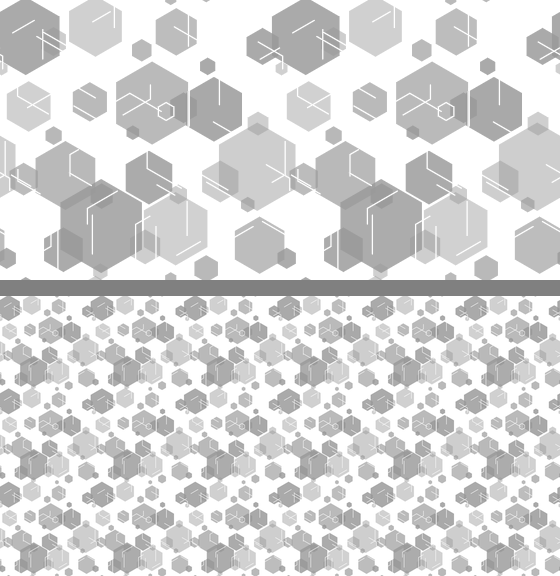
Top: one tile. Bottom: repeated 3 by 3.
Reproduce this pattern procedurally as a WebGL 2 fragment shader.

```glsl
#version 300 es
precision highp float;
// Scattered translucent grey hexagons crossed by fine white strokes, two tiles across and one down.

#define REPEATS vec2(2.0, 1.0)
#define HEXAGONS 33
#define STROKED 20               // the largest hexagons carry strokes
#define RADIUS_MAX 0.168
#define RADIUS_MIN 0.023
#define JITTER 0.07
#define TONES vec3(0.67, 0.81, 0.73)
#define INK 0.60                 // darkest grey that overlaps approach
#define STROKE_WIDTH 0.0046
#define ORIGIN vec2(0.37, 0.17)

uniform vec2 u_resolution;
out vec4 fragColor;

vec3 hash3(float n) {
    vec3 q = fract(n * vec3(0.1031, 0.3947, 0.7213));
    q += dot(q, q.yzx + 33.33);
    return fract((q.xxy + q.yzz) * q.zyx);
}

// Signed distance to the sides of a hexagon standing on a corner
float hexagon(vec2 p, float radius) {
    p = abs(p);
    return max(p.x, 0.5 * p.x + 0.8660 * p.y) - 0.8660 * radius;
}

float segment(vec2 p, vec2 a, vec2 b) {
    vec2 ab = b - a;
    return length(p - a - ab * clamp(dot(p - a, ab) / dot(ab, ab), 0.0, 1.0));
}

// Directions of the hexagon sides, in steps of 60 degrees
vec2 sideDirection(float k) {
    float angle = radians(30.0 + 60.0 * k);
    return vec2(cos(angle), sin(angle));
}

// Distance to a straight or bent stroke that starts inside the hexagon
float stroke(vec2 p, float radius, float seed) {
    vec3 place = hash3(seed);
    vec3 form = hash3(seed + 0.5);
    float k = floor(form.x * 6.0);
    float len = mix(0.07, 0.15, place.z);
    vec2 along = sideDirection(k) * len;
    vec2 start = (place.xy - 0.5) * radius * 1.3 - 0.5 * along;
    vec2 end = start + along;
    float d = segment(p, start, end);
    if (form.y < 0.35) {
        float turn = form.z < 0.5 ? 1.0 : -1.0;
        d = min(d, segment(p, end, end + sideDirection(k + turn) * len * 0.45));
    }
    return d;
}

void main() {
    vec2 tile = gl_FragCoord.xy / u_resolution * REPEATS;
    float pixel = REPEATS.y / u_resolution.y;
    float clear = 1.0;
    float lineDist = 1.0;

    for (int i = 0; i < HEXAGONS; i++) {
        float n = float(i);
        vec3 rnd = hash3(n + 7.0);

        // Even scatter, from large to small, wrapped around the tile
        vec2 center = ORIGIN + n * vec2(0.5698, -0.7549) + (rnd.xy - 0.5) * JITTER;
        vec2 p = tile - center;
        p -= floor(p + 0.5);
        float radius = RADIUS_MAX * pow(RADIUS_MIN / RADIUS_MAX, n / float(HEXAGONS - 1));

        // Translucent fill
        float tone = TONES[i % 3] + (rnd.z - 0.5) * 0.02;
        float opacity = (1.0 - tone) / (1.0 - INK);
        clear *= 1.0 - opacity * clamp(0.5 - hexagon(p, radius) / pixel, 0.0, 1.0);

        // Two strokes on each large hexagon, and one small outline
        if (i < STROKED) {
            lineDist = min(lineDist, stroke(p, radius, n + 41.0));
            lineDist = min(lineDist, stroke(p, radius, n + 97.0));
        }
        if (i == 2) {
            lineDist = min(lineDist, abs(hexagon(p - vec2(0.05, -0.03), 0.032)));
        }
    }

    float line = clamp(0.5 - (lineDist - 0.5 * STROKE_WIDTH) / pixel, 0.0, 1.0);
    float grey = mix(mix(INK, 1.0, clear), 1.0, line);
    fragColor = vec4(vec3(grey), 1.0);
}
```
